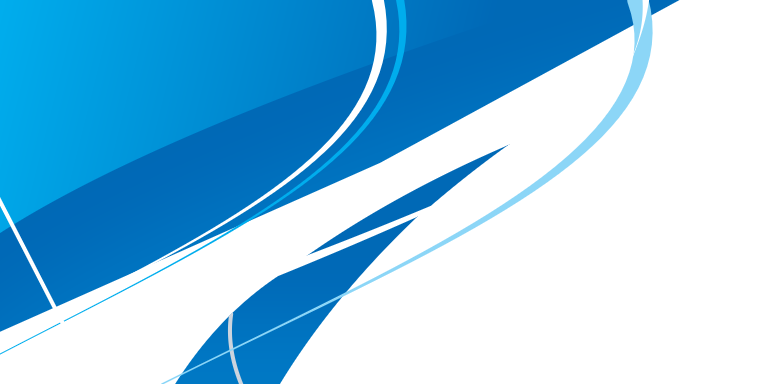
Give the GLSL for this background, as a Shadertoy shader.

```glsl
// Corporate style backdrop: blue gradient fields sweeping over white, cut by
// tapered ribbons. Fields are bounded by quadratic arcs treated as graphs y(x);
// ribbons are cubic Bezier curves walked as short segments of shrinking width.

const vec3 WHITE    = vec3(1.0);
const vec3 NAVY     = vec3(0.00, 0.41, 0.715);
const vec3 AZURE    = vec3(0.00, 0.47, 0.77);
const vec3 CYAN     = vec3(0.00, 0.68, 0.93);
const vec3 PALE_SKY = vec3(0.55, 0.84, 0.97);
const vec3 SILVER   = vec3(0.80, 0.83, 0.87);

const int RIBBON_STEPS = 40;

// Coverage of a signed distance (negative inside) for a pixel of size px.
float cover(float d, float px) {
    return clamp(0.5 - d / px, 0.0, 1.0);
}

// Signed distance to an arc a-b-c that is monotone in x, positive above it.
// Beyond its ends the arc continues along its tangents.
float aboveArc(vec2 p, vec2 a, vec2 b, vec2 c) {
    vec2 bend = a - 2.0 * b + c;
    vec2 lead = b - a;
    float root = sqrt(max(lead.x * lead.x + bend.x * (p.x - a.x), 0.0));
    float t = clamp((p.x - a.x) / (lead.x + sign(lead.x) * root), 0.0, 1.0);
    vec2 onArc = a + t * (2.0 * lead + t * bend);
    vec2 tangent = lead + t * bend;
    float slope = tangent.y / tangent.x;
    float rise = p.y - onArc.y - slope * (p.x - onArc.x);
    return rise / sqrt(1.0 + slope * slope);
}

vec2 cubic(vec2 a, vec2 b, vec2 c, vec2 d, float t) {
    float s = 1.0 - t;
    return s * s * (s * a + 3.0 * t * b) + t * t * (3.0 * s * c + t * d);
}

// Signed distance to a cubic ribbon narrowing from width.x to width.y.
float ribbon(vec2 p, vec2 a, vec2 b, vec2 c, vec2 d, vec2 width) {
    float nearest = 10.0;
    vec2 from = a;
    for (int i = 1; i <= RIBBON_STEPS; i++) {
        float t = float(i) / float(RIBBON_STEPS);
        vec2 to = cubic(a, b, c, d, t);
        vec2 along = to - from;
        float h = clamp(dot(p - from, along) / dot(along, along), 0.0, 1.0);
        float remain = 1.0 - t + (1.0 - h) / float(RIBBON_STEPS);
        float halfWidth = 0.5 * mix(width.y, width.x, remain * remain);
        nearest = min(nearest, length(p - from - h * along) - halfWidth);
        from = to;
    }
    return nearest;
}

void mainImage(out vec4 fragColor, in vec2 fragCoord) {
    // Canvas height is one unit
    vec2 p = fragCoord / iResolution.y;
    float px = 1.0 / iResolution.y;
    vec3 color = WHITE;

    // Upper field: deep blue with a brighter corner above a soft arc
    float edge = max(
        -aboveArc(p, vec2(0.990, 0.576), vec2(1.458, 0.784), vec2(2.0, 0.990)),
        -aboveArc(p, vec2(0.339, 0.0), vec2(0.477, 0.297), vec2(0.990, 0.576)));
    edge = min(edge, max(
        -aboveArc(p, vec2(0.990, 0.576), vec2(1.458, 0.784), vec2(2.0, 0.990)),
        -aboveArc(p, vec2(0.339, 0.0), vec2(0.477, 0.297), vec2(0.990, 0.576))));
    float crest = aboveArc(p, vec2(0.0, 0.393), vec2(0.427, 0.669), vec2(1.458, 1.0));
    vec3 deep = mix(NAVY, AZURE, smoothstep(0.0, 0.4, -crest));
    float fade = clamp((p.x + 0.25 * (1.0 - p.y)) / 1.3, 0.0, 1.0);
    vec3 bright = mix(CYAN, NAVY, fade);
    color = mix(color, mix(deep, bright, cover(-crest, px)), cover(edge, px));

    // Lower blade
    float blade = max(
        aboveArc(p, vec2(0.456, 0.0), vec2(0.568, 0.177), vec2(0.724, 0.281)),
        aboveArc(p, vec2(0.724, 0.281), vec2(0.911, 0.357), vec2(1.086, 0.435)));
    blade = max(blade,
        -aboveArc(p, vec2(0.729, 0.0), vec2(0.865, 0.224), vec2(1.086, 0.435)));
    float bladeCover = cover(blade, px);
    color = mix(color, mix(AZURE, NAVY, smoothstep(0.0, 0.35, p.y)), bladeCover);

    // Pointed sliver over the blade
    float sliver = max(
        aboveArc(p, vec2(0.802, 0.336), vec2(1.029, 0.495), vec2(1.323, 0.622)),
        -aboveArc(p, vec2(0.802, 0.336), vec2(0.964, 0.398), vec2(1.122, 0.464)));
    sliver = max(sliver,
        -aboveArc(p, vec2(1.122, 0.464), vec2(1.221, 0.549), vec2(1.323, 0.622)));
    color = mix(color, NAVY, cover(sliver, px));

    // Silver thread, kept inside the blade
    float thread = ribbon(p, vec2(0.602, 0.182), vec2(0.592, 0.115),
        vec2(0.607, 0.050), vec2(0.630, -0.005), vec2(0.0105));
    color = mix(color, SILVER, cover(thread, px) * bladeCover);

    // Paired sweeping ribbons, cyan and white
    float cyanSweep = ribbon(p, vec2(1.042, 1.0), vec2(1.115, 0.622),
        vec2(0.625, 0.401), vec2(0.0, 0.078), vec2(0.021, 0.0026));
    color = mix(color, CYAN, cover(cyanSweep, px));
    float whiteSweep = ribbon(p, vec2(0.984, 1.0), vec2(1.070, 0.622),
        vec2(0.573, 0.404), vec2(0.0, 0.109), vec2(0.031, 0.0034));

    // White branch and straight stroke in the lower left
    float branch = ribbon(p, vec2(0.482, 0.190), vec2(0.339, 0.130),
        vec2(0.234, 0.083), vec2(0.083, -0.005), vec2(0.036, 0.010));
    float stroke = ribbon(p, vec2(-0.010, 0.495), vec2(0.077, 0.327),
        vec2(0.163, 0.158), vec2(0.250, -0.010), vec2(0.0105));
    color = mix(color, WHITE, cover(min(whiteSweep, min(branch, stroke)), px));

    // Pale ribbon with a white fold at its top
    float pale = ribbon(p, vec2(1.661, 1.0), vec2(1.784, 0.609),
        vec2(1.120, 0.349), vec2(0.422, 0.0), vec2(0.055, 0.004));
    color = mix(color, PALE_SKY, cover(pale, px));
    float fold = ribbon(p, vec2(1.682, 1.005), vec2(1.680, 0.948),
        vec2(1.667, 0.901), vec2(1.648, 0.854), vec2(0.018, 0.001));
    color = mix(color, WHITE, cover(fold, px));

    fragColor = vec4(color, 1.0);
}
```
